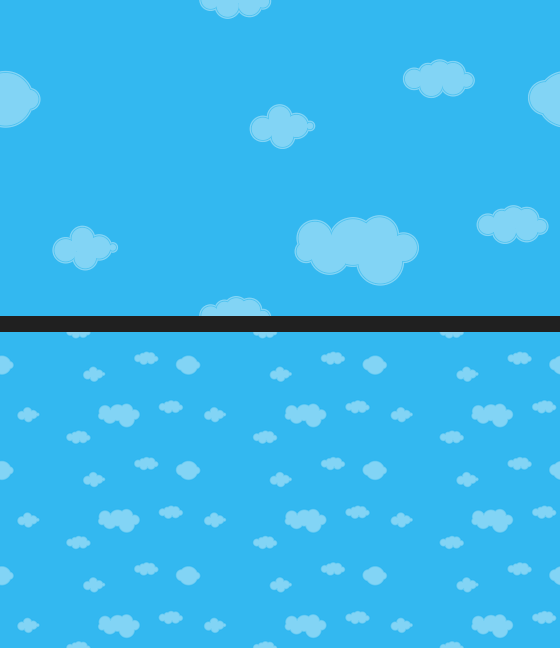
Top: one tile. Bottom: repeated 3 by 3.
This pattern is drawn by a Shadertoy shader. Its source:

```glsl
// Seamless sky with scattered flat clouds, each with a pale rim and a thin inner line.

const vec3 SKY = vec3(0.20, 0.72, 0.94);
const vec3 CLOUD = vec3(0.51, 0.83, 0.96);
const vec3 INNER_LINE = vec3(0.31, 0.765, 0.945);

// Lengths are in percent of the canvas height.
const float RIM_WIDTH = 0.40;
const float LINE_WIDTH = 0.27;
const vec2 GRID = vec2(4.0, 2.0);

// Puffs: centre xy and radius; unused ones have zero radius.
const vec3 FLAT_PUFFS[7] = vec3[7](
    vec3(-7.9, 0.0, 3.6), vec3(-3.5, 1.9, 3.2), vec3(0.2, 2.1, 4.1), vec3(4.4, 1.6, 4.1),
    vec3(8.6, -0.5, 2.7), vec3(-2.5, -1.9, 4.2), vec3(4.4, -1.4, 4.2));
const vec3 CROSS_PUFFS[7] = vec3[7](
    vec3(-6.2, -0.7, 4.2), vec3(-0.9, 3.0, 4.1), vec3(0.0, -3.0, 4.1), vec3(4.4, 0.2, 4.2),
    vec3(8.7, 0.2, 1.7), vec3(-1.0, 0.0, 2.8), vec3(0.0));
const vec3 ROUND_PUFFS[7] = vec3[7](
    vec3(-5.8, 0.5, 5.6), vec3(0.5, 0.0, 9.0), vec3(7.9, 0.0, 3.7),
    vec3(0.0), vec3(0.0), vec3(0.0), vec3(0.0));
const vec3 LARGE_PUFFS[7] = vec3[7](
    vec3(-13.2, 3.5, 5.9), vec3(-16.0, -0.7, 3.7), vec3(-8.6, -1.6, 6.5), vec3(-1.2, 2.3, 7.9),
    vec3(7.2, 4.6, 6.2), vec3(7.4, -3.9, 7.6), vec3(14.8, 0.5, 4.9));

// Kind per cell: 0 empty, 1 flat, 2 cross, 3 round, 4 large.
const int KINDS[8] = int[8](3, 0, 2, 1, 2, 1, 4, 1);
const vec2 HALF_SIZE[5] = vec2[5](
    vec2(0.0), vec2(11.5, 6.2), vec2(10.6, 7.1), vec2(11.6, 9.0), vec2(19.7, 11.6));

// Integer hash giving a value in 0..1.
float hash(uint n) {
    n = n * 747796405u + 2891336453u;
    n = ((n >> ((n >> 28u) + 4u)) ^ n) * 277803737u;
    n = (n >> 22u) ^ n;
    return float(n & 0xffffu) / 65535.0;
}

// Quadratic sequence that spreads neighbours apart, in 0..1.
float spread(float n) {
    return fract(0.65 + (0.43 + 0.21 * n) * n);
}

// Signed distance to a union of circles.
float puffDistance(vec2 p, vec3 puffs[7]) {
    float d = 1e3;
    for (int i = 0; i < 7; i++) d = min(d, length(p - puffs[i].xy) - puffs[i].z);
    return d;
}

float cloudDistance(vec2 p, int kind) {
    if (kind == 1) return puffDistance(p, FLAT_PUFFS);
    if (kind == 2) return puffDistance(p, CROSS_PUFFS);
    if (kind == 3) return puffDistance(p, ROUND_PUFFS);
    if (kind == 4) return puffDistance(p, LARGE_PUFFS);
    return 1e3;
}

// Antialiased inside mask of a distance.
float coverage(float d, float pixel) {
    return clamp(0.5 - d / pixel, 0.0, 1.0);
}

void mainImage(out vec4 fragColor, in vec2 fragCoord) {
    vec2 uv = fragCoord / iResolution.xy;
    vec2 cellSize = 100.0 * vec2(iResolution.x / iResolution.y, 1.0) / GRID;
    float pixel = 90.0 / iResolution.y;

    // Staggered, wrapping grid of cells.
    vec2 g = uv * GRID - vec2(0.0, 0.79);
    float row = mod(floor(g.y), GRID.y);
    g.x += mix(0.5, -0.05, row);
    float column = mod(floor(g.x), GRID.x);
    int cell = int(column + GRID.x * row + 0.5);

    // Each cloud is shifted only as far as its cell has room.
    int kind = KINDS[cell];
    vec2 room = max(0.5 * cellSize - HALF_SIZE[kind], 0.0);
    vec2 jitter = vec2(hash(uint(cell) + 11u), spread(float(cell)));
    vec2 shift = (jitter * 2.0 - 1.0) * 0.85 * room;
    float d = cloudDistance((fract(g) - 0.5) * cellSize - shift, kind);

    // Pale body, then the thin line just inside the rim.
    float line = coverage(d + RIM_WIDTH, pixel) - coverage(d + RIM_WIDTH + LINE_WIDTH, pixel);
    vec3 color = mix(SKY, CLOUD, coverage(d, pixel));
    fragColor = vec4(mix(color, INNER_LINE, line), 1.0);
}
```
